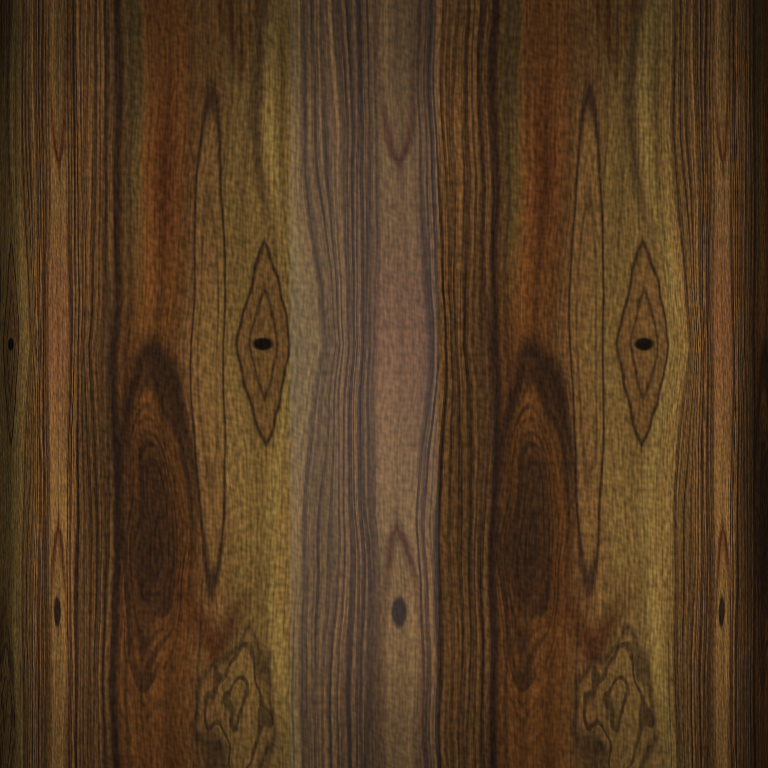
Give the GLSL for this texture, as a three.js fragment shader.

```glsl
// Polished rosewood veneer: repeated figured grain, knots and a soft sheen band.
varying vec2 vUv;
const float PERIOD = 0.492;       // width of one veneer leaf
const float SEAM = 0.152;         // left end of the leaf
const float FLAT_HALF = 0.352;    // half width before the sides compress
const float SIDE_CURVE = 9.1;
const vec2 SHEEN_SPAN = vec2(0.377, 0.571);
const vec3 SHEEN = vec3(0.48, 0.46, 0.49);
const vec3 DARK = vec3(0.13, 0.09, 0.07);
const vec3 BROWN = vec3(0.39, 0.265, 0.14);
const vec3 RUST = vec3(0.37, 0.225, 0.105);
const vec3 TAN = vec3(0.47, 0.34, 0.18);
const vec3 OLIVE = vec3(0.435, 0.33, 0.17);
const vec3 GOLD = vec3(0.50, 0.405, 0.21);
const vec3 REDDISH = vec3(0.21, 0.095, 0.055);
const vec2 EYE = vec2(0.345, 0.552);
const vec2 BURL = vec2(0.200, 0.300);
const vec2 BLADE = vec2(0.273, 0.557);
const vec2 SWIRL = vec2(0.312, 0.065);
const float COLUMN = 0.521;

vec2 gradient(vec2 cell) {
  float a = 6.2832 * fract(sin(dot(cell, vec2(127.1, 311.7))) * 43758.5);
  return vec2(cos(a), sin(a));
}
float noise(vec2 p) {
  vec2 i = floor(p), f = p - i, e = vec2(1.0, 0.0);
  vec2 s = f * f * f * (f * (f * 6.0 - 15.0) + 10.0);
  return mix(
    mix(dot(gradient(i), f), dot(gradient(i + e), f - e), s.x),
    mix(dot(gradient(i + e.yx), f - e.yx), dot(gradient(i + 1.0), f - 1.0), s.x), s.y);
}
float bump(float x, float w) { return exp(-x * x / (w * w)); }
float inside(float d, float soft) { return 1.0 - smoothstep(1.0 - soft, 1.0 + soft, d); }
float span(float x, float a, float b, float soft) {
  return smoothstep(a - soft, a + soft, x) - smoothstep(b - soft, b + soft, x);
}
// Shift that spreads the grain around a centre; kink makes pointed chevrons.
float bulge(vec2 p, vec2 c, vec2 size, float strength, float kink) {
  vec2 d = (p - c) / size;
  float rise = mix(exp(-d.y * d.y), exp(-abs(d.y)), kink);
  return -strength * (p.x - c.x) * exp(-d.x * d.x) * rise;
}

void main() {
  // Leaf coordinates
  float side = vUv.x - 0.5, y = vUv.y;
  float over = max(abs(side) - FLAT_HALF, 0.0);
  float x = vUv.x + sign(side) * SIDE_CURVE * over * over;
  x += 0.009 * noise(vec2(x * 5.0, y * 5.0)) + 0.002 * noise(vec2(x * 20.0, y * 14.0));
  vec2 p = vec2(SEAM + mod(x - SEAM, PERIOD), y);

  // Grain coordinate bent around the figures
  float g = p.x + bulge(p, EYE, vec2(0.092, 0.16), 0.85, 0.9)
    + bulge(p, vec2(0.632, 0.55), vec2(0.045, 0.13), 0.85, 0.9)
    + bulge(p, vec2(COLUMN, 0.56), vec2(0.055, 0.13), 0.6, 0.0)
    + bulge(p, BURL, vec2(0.05, 0.2), 0.5, 0.0)
    + bulge(p, vec2(0.428, 0.30), vec2(0.03, 0.16), 0.6, 0.3)
    + bulge(p, vec2(0.425, 0.82), vec2(0.03, 0.16), 0.6, 0.3);

  // Broad tones across the leaf
  vec3 col = mix(RUST, BROWN, smoothstep(0.235, 0.265, g));
  col = mix(col, OLIVE, span(g, 0.295, 0.395, 0.02));
  col = mix(col, TAN, 0.6 * span(g, 0.395, 0.435, 0.01));
  vec3 heart = mix(TAN * 0.94, vec3(0.43, 0.28, 0.165), bump(y - 0.57, 0.14));
  col = mix(col, heart, span(g, 0.484, 0.548, 0.008));
  col = mix(col, OLIVE * 0.75, span(p.x, 0.158, 0.185, 0.007) * smoothstep(0.5, 0.8, y));
  col = mix(col, REDDISH, 0.5 * bump(p.x - 0.215, 0.018) * bump(y - 0.77, 0.12));
  float goldX = 0.367 + 0.018 * cos(10.8 * (y - 0.58));
  col = mix(col, GOLD, 0.65 * bump(p.x - goldX, 0.01));
  col = mix(col, DARK, 0.5 * bump(p.x - goldX + 0.02, 0.008) * smoothstep(0.6, 0.8, y));

  // Grain stripes
  float striped = span(g, 0.385, 0.487, 0.012) + span(g, 0.542, 0.65, 0.006);
  float heavy = span(g, 0.435, 0.485, 0.01) + span(g, 0.542, 0.58, 0.006);
  float drift = noise(vec2(g * 38.0, y * 1.6));
  float bands = smoothstep(0.0, 0.95, sin(g * 560.0 + 9.0 * drift));
  float wide = smoothstep(-0.05, 0.3, noise(vec2(g * 125.0, y * 1.3)));
  float thin = smoothstep(0.0, 0.35, noise(vec2(g * 270.0 + 7.0, y * 3.0)));
  col *= 1.0 + 0.35 * drift;
  col = mix(col, DARK, wide * (0.17 + 0.2 * striped + 0.27 * heavy));
  col = mix(col, DARK, bands * striped * (0.42 + 0.12 * heavy) + thin * (0.16 + 0.14 * striped));

  // Dark burl with an uneven rim
  float burl = length((p - BURL) / vec2(0.05, 0.235)) + 0.25 * noise(p * vec2(30.0, 9.0));
  float rings = smoothstep(-0.1, 0.35, noise(vec2(burl * 14.0, y * 5.0 + p.x * 20.0)));
  col = mix(col, DARK, 0.6 * (1.0 - smoothstep(0.25, 0.8, burl)));
  col = mix(col, DARK, 0.5 * rings * inside(burl, 0.1));
  col = mix(col, DARK, 0.75 * bump(burl - 1.0, 0.13) * smoothstep(0.2, 0.5, y));

  // Long pointed blade
  float blade = length((p - BLADE) / vec2(0.021, 0.318));
  col = mix(col, TAN * 0.9, 0.6 * inside(blade, 0.06));
  col = mix(col, DARK, 0.7 * bump(blade - 1.0, 0.075) + 0.3 * bump(blade - 0.58, 0.07));

  // Diamond eye and its knot
  vec2 q = abs(p - EYE) / vec2(0.034, 0.134);
  float eye = length(q) * 0.35 + (q.x + q.y) * 0.65 + 0.08 * noise(p * 35.0);
  col = mix(col, BROWN * 0.95, 0.7 * inside(eye, 0.05));
  col = mix(col, DARK, 0.7 * bump(eye - 1.0, 0.06) + 0.55 * bump(eye - 0.53, 0.055));
  col = mix(col, DARK * 0.7, inside(length((p - EYE) / vec2(0.012, 0.008)), 0.3));

  // Column teardrops and lower knot
  float gap = y < 0.55 ? 0.31 - y : y - 0.79;
  float drop = abs(p.x - COLUMN) - 0.027 * sqrt(clamp(gap / 0.14, 0.0, 1.0)) + 0.25 * max(-gap, 0.0);
  col = mix(col, REDDISH, (0.3 + 0.5 * bump(gap - 0.015, 0.05)) * bump(drop, 0.006));
  col = mix(col, DARK, 0.9 * inside(length((p - vec2(0.518, 0.203)) / vec2(0.01, 0.02)), 0.25));

  // Dark wedges and curly figure near the ends
  float wedge = y - 0.89 - 3.5 * abs(p.x - 0.309);
  col = mix(col, REDDISH, smoothstep(-0.02, 0.02, wedge) * (0.3 + 0.3 * wide));
  float fold = y - 0.155 - 1.5 * abs(p.x - 0.282);
  col = mix(col, REDDISH, 0.65 * bump(fold, 0.028) * bump(p.x - 0.282, 0.04));
  float curl = length((p - SWIRL) / vec2(0.045, 0.1)) + 0.7 * noise(p * vec2(36.0, 15.0));
  float whorl = smoothstep(0.4, 1.0, sin(curl * 11.0 + 6.0 * noise(p * vec2(50.0, 24.0))));
  col = mix(col, TAN, 0.4 * inside(curl, 0.1));
  col = mix(col, DARK, 0.5 * whorl * inside(curl, 0.1) + 0.45 * bump(curl - 1.0, 0.12));

  // Dark streaks at the leaf joint, pores, sheen and shaded borders
  float joint = min(p.x - SEAM, SEAM + PERIOD - p.x);
  col = mix(col, DARK, 0.8 * bump(joint, 0.007) + 0.4 * bump(joint - 0.016, 0.004));
  float pores = noise(vec2(x * 290.0, y * 65.0)) + 0.7 * noise(vec2(x * 150.0 + y * 60.0, y * 170.0));
  col *= 1.0 + 0.32 * pores + 0.12 * noise(vec2(x * 9.0, y * 4.0));
  float sheen = span(vUv.x, SHEEN_SPAN.x, SHEEN_SPAN.y, 0.002);
  col = mix(col, SHEEN, sheen * (0.14 + 0.14 * bump(y - 0.5, 0.38)));
  col *= mix(0.5, 1.0, smoothstep(0.0, 0.06, min(vUv.x, 1.0 - vUv.x)));
  col *= mix(0.78, 1.0, smoothstep(0.0, 0.2, min(y, 1.0 - y)));
  gl_FragColor = vec4(col, 1.0);
}
```
